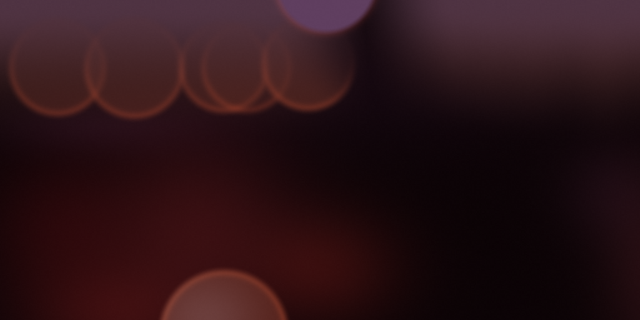
A WebGL 2 fragment shader for this background:

```glsl
#version 300 es
precision highp float;

uniform vec2 u_resolution;
out vec4 fragColor;

float hash(vec2 p) {
    vec3 q = fract(vec3(p.xyx) * 0.1031);
    q += dot(q, q.yzx + 33.33);
    return fract((q.x + q.y) * q.z);
}

float valueNoise(vec2 p) {
    vec2 cell = floor(p);
    vec2 f = fract(p);
    f = f * f * (3.0 - 2.0 * f);
    float low = mix(hash(cell), hash(cell + vec2(1, 0)), f.x);
    float high = mix(hash(cell + vec2(0, 1)), hash(cell + vec2(1, 1)), f.x);
    return mix(low, high, f.y);
}

float glow(vec2 p, vec2 center, vec2 size) {
    vec2 d = (p - center) / size;
    return exp(-dot(d, d));
}

float disc(vec2 p, vec2 center, float radius, float softness) {
    return 1.0 - smoothstep(-softness, softness, length(p - center) - radius);
}

float rim(vec2 p, vec2 center, float radius, float width) {
    float d = (length(p - center) - radius + width) / width;
    return exp(-d * d);
}

vec3 hazyDusk(vec2 p) {
    vec3 color = vec3(0.045, 0.012, 0.022);
    color += vec3(0.03, 0.015, 0.035) * glow(p, vec2(1.1, 0.75), vec2(0.8, 0.22));

    // Mauve haze on both sides of a dark gap
    float left = 1.0 - smoothstep(0.85, 1.22, p.x);
    float right = smoothstep(1.08, 1.45, p.x + 0.25 * (p.y - 0.85));
    float leftHaze = left * smoothstep(0.55, 0.97, p.y);
    float ragged = 0.05 * (valueNoise(vec2(p.x * 9.0, 2.0)) - 0.5);
    float rightHaze = right * smoothstep(0.56, 0.96, p.y + ragged);
    vec3 haze = mix(vec3(0.29, 0.16, 0.16), vec3(0.31, 0.20, 0.26), smoothstep(0.7, 1.0, p.y));
    color = mix(color, haze, max(leftHaze, rightHaze));
    color += vec3(0.06, 0.03, 0.05) * glow(p, vec2(0.3, 0.60), vec2(0.35, 0.08));

    // Red light below
    color += vec3(0.17, 0.045, 0.045) * glow(p, vec2(0.62, 0.28), vec2(0.30, 0.30));
    color += vec3(0.15, 0.035, 0.025) * glow(p, vec2(1.02, 0.16), vec2(0.23, 0.18));
    color += vec3(0.15, 0.035, 0.03) * glow(p, vec2(0.36, 0.0), vec2(0.28, 0.16));
    color += vec3(0.10, 0.015, 0.015) * glow(p, vec2(0.18, 0.28), vec2(0.24, 0.24));
    color += vec3(0.10, 0.04, 0.045) * glow(p, vec2(2.04, 0.15), vec2(0.16, 0.30));
    color += vec3(0.05, 0.025, 0.04) * glow(p, vec2(1.9, 0.40), vec2(0.16, 0.16));
    return color;
}

void main() {
    vec2 p = gl_FragCoord.xy / u_resolution.y;
    p.x *= 2.0 * u_resolution.y / u_resolution.x;
    vec3 color = hazyDusk(p);

    // Overlapping row of amber discs, clearest along their lower edges
    vec4 amber[5] = vec4[5](
        vec4(0.18, 0.79, 0.155, 0.55), vec4(0.42, 0.787, 0.160, 0.60),
        vec4(0.70, 0.79, 0.145, 0.55), vec4(0.77, 0.79, 0.145, 0.35),
        vec4(0.963, 0.802, 0.150, 0.70));
    for (int i = 0; i < 5; i++) {
        vec2 center = amber[i].xy;
        float radius = amber[i].z;
        float lower = 1.0 - smoothstep(-radius, radius, p.y - center.y);
        float shade = 1.0;
        if (i == 4) shade = 1.0 - 0.85 * smoothstep(-0.05, 0.16, dot(p - center, vec2(0.8, 0.6)));
        float body = disc(p, center, radius, 0.014) * shade;
        vec3 tint = mix(vec3(0.33, 0.19, 0.21), vec3(0.35, 0.16, 0.13), lower);
        color = mix(color, tint, body * amber[i].w * (0.5 + 0.5 * lower));
        color += vec3(0.10, 0.035, 0.015) * rim(p, center, radius, 0.012) * lower * shade;
    }

    // Violet disc cut by the top edge
    vec2 violet = vec2(1.02, 1.055);
    color += vec3(0.12, 0.04, 0.03) * rim(p, violet, 0.170, 0.016);
    color = mix(color, vec3(0.375, 0.245, 0.375), disc(p, violet, 0.155, 0.012));

    // Pale warm disc rising from the bottom edge
    vec2 ember = vec2(0.70, -0.045);
    float core = glow(p, vec2(0.64, 0.0), vec2(0.18, 0.16));
    vec3 emberTint = mix(vec3(0.34, 0.13, 0.10), vec3(0.44, 0.26, 0.25), core);
    color = mix(color, emberTint, 0.92 * disc(p, ember, 0.202, 0.014));
    color += vec3(0.10, 0.04, 0.015) * rim(p, ember, 0.204, 0.012);

    // Fine grain hides banding
    color += (hash(floor(p * 256.0)) - 0.5) * 0.006;
    fragColor = vec4(color, 1.0);
}
```
